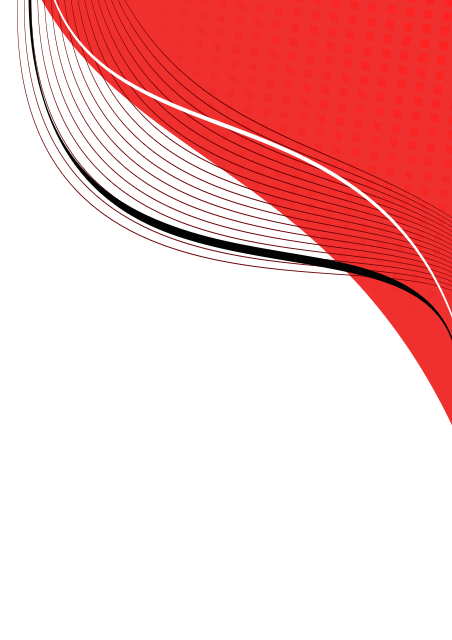
Give the GLSL for this background, as a WebGL 1 fragment shader.

```glsl
precision highp float;
// A white page with a red corner bounded by a sweeping curve, faint tilted
// squares, a fan of fine dark lines and two tapered ribbons. Curves are cubic
// Beziers solved by bisection; the fan is a ruled strip between two of them.
uniform vec2 u_resolution;

vec2 bezier(vec2 a, vec2 b, vec2 c, vec2 d, float t) {
  float s = 1.0 - t;
  return s * s * s * a + 3.0 * s * s * t * b + 3.0 * s * t * t * c + t * t * t * d;
}

vec2 bezierSlope(vec2 a, vec2 b, vec2 c, vec2 d, float t) {
  float s = 1.0 - t;
  return 3.0 * (s * s * (b - a) + 2.0 * s * t * (c - b) + t * t * (d - c));
}

float cross2(vec2 a, vec2 b) {
  return a.x * b.y - a.y * b.x;
}

// Signed distance (positive below the curve) and curve parameter.
// Valid for curves on which x + y always grows.
vec2 curveDistance(vec2 p, vec2 a, vec2 b, vec2 c, vec2 d) {
  float t = 0.5, jump = 0.25;
  for (int i = 0; i < 16; i++) {
    vec2 q = p - bezier(a, b, c, d, t);
    t += q.x + q.y > 0.0 ? jump : -jump;
    jump *= 0.5;
  }
  vec2 along = normalize(bezierSlope(a, b, c, d, t));
  return vec2(cross2(along, p - bezier(a, b, c, d, t)), t);
}

// Outer and inner borders of the line fan.
vec2 outerRim(float t) {
  return bezier(vec2(0.039, 0.0), vec2(0.018, 0.735), vec2(0.772, 0.551), vec2(1.0, 0.643), t);
}

vec2 innerRim(float t) {
  return bezier(vec2(0.276, 0.0), vec2(0.441, 0.294), vec2(0.735, 0.313), vec2(1.0, 0.482), t);
}

// Distance to the nearest of 17 lines spread across the fan, and its parameter.
vec2 fanDistance(vec2 p) {
  float t = 0.5, jump = 0.25;
  for (int i = 0; i < 16; i++) {
    vec2 rim = outerRim(t);
    t += cross2(innerRim(t) - rim, p - rim) > 0.0 ? jump : -jump;
    jump *= 0.5;
  }
  vec2 rim = outerRim(t);
  vec2 ruling = innerRim(t) - rim;
  float k = dot(p - rim, ruling) / dot(ruling, ruling);
  float line = clamp(floor(k * 16.0 + 0.5), 0.0, 16.0) / 16.0;

  // Turn the offset along the ruling into one across the line.
  float t0 = max(t - 0.005, 0.0), t1 = min(t + 0.005, 1.0);
  vec2 along = normalize(mix(outerRim(t1) - outerRim(t0), innerRim(t1) - innerRim(t0), line));
  return vec2((k - line) * cross2(ruling, along), t);
}

float fill(float d, float px) {
  return clamp(0.5 - d / px, 0.0, 1.0);
}

// Coverage of a stroke, also right when it is thinner than a pixel.
float stroke(float d, float halfWidth, float px) {
  return fill(abs(d) - halfWidth, px) - fill(abs(d) + halfWidth, px);
}

void main() {
  // Canvas width is 1, y runs down from the top.
  float px = 1.0 / u_resolution.x;
  vec2 p = vec2(gl_FragCoord.x, u_resolution.y - gl_FragCoord.y) * px;

  // Tilted grid of squares, brightest at the upper right.
  vec2 q = p - vec2(0.989, 0.037);
  q = vec2(0.9925 * q.x + 0.122 * q.y, 0.9925 * q.y - 0.122 * q.x);
  vec2 cellSize = vec2(0.0413, 0.0324);
  vec2 cell = abs(mod(q + 0.5 * cellSize, cellSize) - 0.5 * cellSize);
  float glow = clamp(1.0 - length(p - vec2(1.0, 0.05)) / 0.72, 0.0, 1.0);
  float square = fill(max(cell.x, cell.y) - mix(0.0075, 0.0098, glow), px);
  vec3 squareColor = mix(vec3(0.92, 0.18, 0.17), vec3(1.0, 0.13, 0.13), glow);
  vec3 red = mix(vec3(0.94, 0.19, 0.18), squareColor, square * smoothstep(0.0, 0.25, glow));

  // Red corner over white.
  vec2 edge = curveDistance(p, vec2(0.092, 0.0), vec2(0.294, 0.358), vec2(0.735, 0.386), vec2(1.0, 0.941));
  vec3 color = mix(vec3(1.0), red, fill(edge.x, px));

  // Fine lines, fuller in the middle.
  vec2 fan = fanDistance(p);
  float fine = stroke(fan.x, 0.0005 + 0.0006 * sin(3.1416 * fan.y), px);
  color = mix(color, vec3(0.42, 0.0, 0.02), fine);

  // White ribbon.
  vec2 pale = curveDistance(p, vec2(0.121, 0.0), vec2(0.257, 0.349), vec2(0.809, 0.202), vec2(1.0, 0.699));
  color = mix(color, vec3(1.0), stroke(pale.x, 0.0018 + 0.0027 * sin(3.1416 * pale.y), px));

  // Black ribbon, narrow near the start, broad in the middle.
  vec2 dark = curveDistance(p, vec2(0.066, 0.0), vec2(0.074, 0.772), vec2(0.877, 0.419), vec2(1.0, 0.75));
  float swell = smoothstep(0.1, 0.42, dark.y) * (1.0 - smoothstep(0.68, 1.02, dark.y));
  float halfWidth = 0.0014 + 0.0078 * swell + 0.0014 * (1.0 - smoothstep(0.0, 0.12, dark.y));
  color = mix(color, vec3(0.01), stroke(dark.x, halfWidth, px));

  gl_FragColor = vec4(color, 1.0);
}
```
